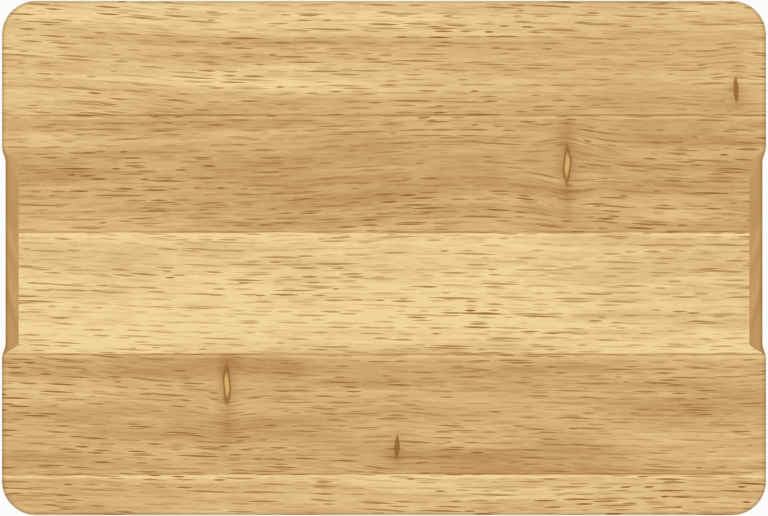
Write a WebGL 1 fragment shader that draws this texture.

```glsl
precision highp float;
// A wooden cutting board glued from five horizontal planks, on white.
// Stretched noise gives the grain, jittered cells give the short dark pores,
// and knots bend the grain; rounded corners and two side grips shape the edge.
uniform vec2 u_resolution;

#define SEAMS vec4(0.081, 0.314, 0.550, 0.777)
#define TONE_STEPS vec4(-0.25, 0.43, -0.43, 0.26)
#define FIRST_TONE 0.77
#define DARK_WOOD vec3(0.71, 0.53, 0.32)
#define LIGHT_WOOD vec3(0.92, 0.80, 0.57)
#define PORE_COLOR vec3(0.56, 0.37, 0.18)
#define PAPER vec3(0.985, 0.985, 0.975)
#define KNOT_Y vec4(0.254, 0.134, 0.680, 0.826)
#define KNOT_SIZE vec4(1.0, 0.50, 1.0, 0.55)
#define CORNER 0.066
#define GRIP_DEPTH 0.036
#define PORE_DENSITY 0.62

float hash(vec2 p) {
  return fract(sin(dot(p, vec2(127.1, 311.7))) * 43758.5453);
}

float noise(vec2 p) {
  vec2 i = floor(p), f = fract(p);
  f = f * f * (3.0 - 2.0 * f);
  float low = mix(hash(i), hash(i + vec2(1.0, 0.0)), f.x);
  float high = mix(hash(i + vec2(0.0, 1.0)), hash(i + 1.0), f.x);
  return mix(low, high, f.y);
}

float plankIndex(float y) {
  return dot(step(SEAMS, vec4(y)), vec4(1.0));
}

float roundedBox(vec2 p, vec2 halfSize, float radius) {
  vec2 q = abs(p) - halfSize + radius;
  return length(max(q, 0.0)) + min(max(q.x, q.y), 0.0) - radius;
}

// Lens-shaped streaks, one per jittered cell, in four overlapping layers
float pores(vec2 p, float soft) {
  float ink = 0.0;
  for (int i = 0; i < 4; i++) {
    float layer = float(i);
    vec2 size = vec2(0.045 + 0.022 * layer, 0.0105 + 0.0017 * layer);
    vec2 grid = p / size + vec2(0.0, 0.37 * layer);
    grid.x += 7.0 * hash(vec2(floor(grid.y), layer + 3.0));
    vec2 cell = floor(grid) + 17.0 * layer;
    float jitter = hash(cell), span = hash(cell + 41.3), weight = hash(cell + 83.7);
    vec2 d = (fract(grid) - vec2(0.5, 0.35 + 0.3 * jitter)) * size;
    d.y += d.x * 0.05 * (span - 0.3);
    float reach = d.x / (size.x * (0.18 + 0.30 * span));
    float thickness = 0.0017 * (1.0 - reach * reach);
    float streak = 1.0 - smoothstep(-soft, soft, abs(d.y) - thickness);
    float present = step(1.0 - PORE_DENSITY, hash(cell + 29.1));
    ink = max(ink, streak * present * (0.15 + 0.65 * weight * weight * weight));
  }
  return ink;
}

void main() {
  vec2 p = gl_FragCoord.xy / u_resolution.y;
  float width = u_resolution.x / u_resolution.y;
  float pixel = 1.0 / u_resolution.y;
  float plank = plankIndex(p.y);

  // Knots: a dark smear, a narrow eye, and grain pushed around it
  vec2 grain = p;
  float smear = 0.0, rim = 0.0, heart = 0.0;
  vec4 heights = KNOT_Y, sizes = KNOT_SIZE;
  for (int i = 0; i < 4; i++) {
    float size = sizes.x;
    float same = 1.0 - step(0.5, abs(plank - plankIndex(heights.x)));
    vec2 d = p - vec2(width * (0.296 + 0.221 * float(i)), heights.x);
    d.x += 0.004 * (noise(p * 45.0) - 0.5);
    vec2 far = d / vec2(0.05, 0.07);
    grain.y -= same * size * 0.35 * d.y * exp(-dot(far, far));
    vec2 halo = d / vec2(0.017, 0.075 * size + 0.02);
    smear += same * size * exp(-dot(halo, halo));
    float eye = length(d / vec2(0.0085, 0.042) / mix(1.0, size, 0.8));
    rim = max(rim, same * (1.0 - smoothstep(0.65, 1.15, eye)));
    heart = max(heart, same * step(0.8, size) * (1.0 - smoothstep(0.3, 0.75, eye)));
    heights = heights.yzwx;
    sizes = sizes.yzwx;
  }

  // Grain: slow waves, then bands, fibres and fine speckle
  grain.y += 0.035 * (noise(vec2(p.x * 2.2 + plank * 9.0, p.y * 3.0)) - 0.5);
  grain += plank * vec2(3.7, 1.3);
  float tone = FIRST_TONE + dot(smoothstep(SEAMS - pixel, SEAMS + pixel, vec4(p.y)), TONE_STEPS);
  tone += 0.45 * (noise(grain * vec2(1.7, 17.0)) - 0.5);
  tone += 0.36 * (noise(grain * vec2(5.0, 62.0) + 11.0) - 0.5);
  tone += 0.24 * (noise(grain * vec2(22.0, 210.0) + 31.0) - 0.5);
  tone += 0.10 * (noise(grain * vec2(110.0, 290.0)) - 0.5);
  tone -= 0.38 * smear;

  // Glue seams: a broken dark line with a pale line below
  vec4 seam = vec4(p.y) - SEAMS;
  vec4 darkLine = 1.0 - smoothstep(0.0, 0.0035, abs(seam));
  vec4 paleLine = 1.0 - smoothstep(0.001, 0.005, abs(seam + 0.005));
  tone -= 0.75 * noise(p * vec2(13.0, 2.0)) * dot(darkLine, vec4(1.0));
  tone += 0.22 * dot(paleLine, vec4(1.0));

  vec3 color = mix(DARK_WOOD, LIGHT_WOOD, clamp(tone, -0.25, 1.12));
  float patches = 0.5 + 0.7 * noise(grain * vec2(3.0, 14.0) + 5.0);
  color = mix(color, PORE_COLOR, pores(grain, max(0.0013, 0.5 * pixel)) * patches);
  color = mix(color, PORE_COLOR, 0.75 * rim);
  color = mix(color, LIGHT_WOOD * vec3(0.98, 0.94, 0.82), 0.8 * heart);

  // Side grips: a bevelled hollow with sloping ends
  float side = min(p.x, width - p.x);
  float grip = smoothstep(0.305, 0.335, p.y) * (1.0 - smoothstep(0.685, 0.715, p.y));
  float bevel = 1.0 - smoothstep(-pixel, pixel, side - GRIP_DEPTH * grip);
  float endGrain = noise(vec2(side * 40.0, p.y * 30.0 + side * 90.0));
  vec3 bevelColor = mix(DARK_WOOD, LIGHT_WOOD, 0.05 + 0.35 * endGrain);
  color = mix(color, bevelColor, bevel * step(0.02, grip));

  // Outline: slightly shaded rim, smooth cut to the white ground
  vec2 halfSize = vec2(0.5 * width - 0.004, 0.498);
  float outline = roundedBox(p - vec2(0.5 * width, 0.5), halfSize, CORNER);
  outline = max(outline, 0.004 + 0.007 * grip - side);
  color *= 1.0 - 0.16 * smoothstep(-0.008, 0.0, outline);
  color = mix(color, PAPER, smoothstep(-pixel, pixel, outline));
  gl_FragColor = vec4(color, 1.0);
}
```
